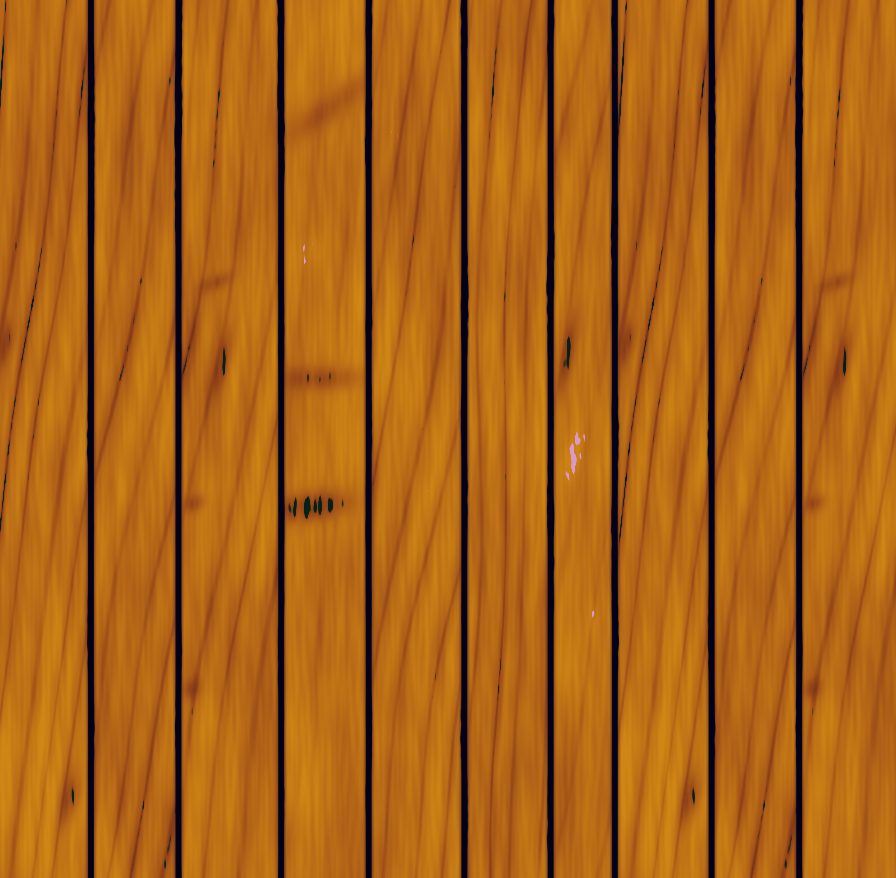
A Shadertoy shader for this texture:

```glsl
// Varnished wooden planks with slanting veins, dark knots, pale flecks and black seams.

const float PERIOD = 0.6927;   // width of one set of seven planks
const float OFFSET = 0.0065;   // part of the set hidden left of the canvas
const int PLANKS = 7;
const int KNOTS = 10;
const int GLINTS = 6;

const vec3 SEAM  = vec3(0.01, 0.00, 0.09);
const vec3 INK   = vec3(0.02, 0.13, 0.09);
const vec3 UMBER = vec3(0.40, 0.18, 0.10);
const vec3 RUST  = vec3(0.57, 0.26, 0.09);
const vec3 HONEY = vec3(0.69, 0.38, 0.09);
const vec3 AMBER = vec3(0.79, 0.50, 0.08);
const vec3 PINK  = vec3(0.85, 0.60, 0.80);

// Plank edges, then lean, density and strength of the veins in each plank
const float EDGE[8] = float[](0.0, 0.108, 0.2057, 0.3203, 0.418, 0.5247, 0.6211, PERIOD);
const vec3 GRAIN[7] = vec3[](
    vec3(0.14, 30.0, 1.0), vec3(0.16, 27.0, 0.85), vec3(0.15, 25.0, 0.8),
    vec3(0.10, 14.0, 0.2), vec3(0.14, 28.0, 0.9), vec3(0.04, 36.0, 0.8),
    vec3(0.17, 22.0, 0.6));

// Knots: centre and radii, then strength and tilt
const vec4 KNOT[10] = vec4[](
    vec4(0.366, 0.569, 0.050, 0.014), vec4(0.352, 0.423, 0.040, 0.016),
    vec4(0.375, 0.878, 0.050, 0.020), vec4(0.247, 0.678, 0.016, 0.010),
    vec4(0.256, 0.589, 0.008, 0.035), vec4(0.085, 0.092, 0.011, 0.030),
    vec4(0.640, 0.596, 0.008, 0.045), vec4(0.219, 0.216, 0.012, 0.012),
    vec4(0.015, 0.610, 0.008, 0.025), vec4(0.224, 0.427, 0.010, 0.010));
const vec2 KNOT_STYLE[10] = vec2[](
    vec2(0.50, 0.0), vec2(0.80, 0.1), vec2(0.40, 0.65), vec2(0.40, 0.3), vec2(0.60, 0.0),
    vec2(0.55, 0.0), vec2(0.60, 0.0), vec2(0.42, 0.0), vec2(0.50, 0.0), vec2(0.50, 0.0));

// Glints: centre and radii
const vec4 GLINT[6] = vec4[](
    vec4(0.648, 0.483, 0.011, 0.036), vec4(0.352, 0.715, 0.020, 0.022),
    vec4(0.449, 0.847, 0.009, 0.033), vec4(0.147, 0.443, 0.007, 0.030),
    vec4(0.671, 0.297, 0.010, 0.028), vec4(0.486, 0.443, 0.007, 0.025));
const float GLINT_POWER[6] = float[](1.0, 0.62, 0.68, 0.55, 0.58, 0.5);

vec2 hash2(vec2 p) {
    vec3 q = fract(p.xyx * vec3(0.1031, 0.1030, 0.0973));
    q += dot(q, q.yzx + 33.33);
    return fract((q.xx + q.yz) * q.zy);
}

float cornerSlope(vec2 cell, vec2 corner, vec2 f) {
    float angle = 6.2832 * hash2(cell + corner).x;
    return dot(vec2(cos(angle), sin(angle)), f - corner);
}

// Gradient noise, about -0.7 to 0.7
float noise(vec2 p) {
    vec2 c = floor(p), f = p - c;
    vec2 s = f * f * f * (f * (f * 6.0 - 15.0) + 10.0);
    float low  = mix(cornerSlope(c, vec2(0, 0), f), cornerSlope(c, vec2(1, 0), f), s.x);
    float high = mix(cornerSlope(c, vec2(0, 1), f), cornerSlope(c, vec2(1, 1), f), s.x);
    return mix(low, high, s.y);
}

// Soft leaning spot, 1 at its centre
float spot(vec2 p, vec4 shape, float tilt) {
    vec2 d = p - shape.xy;
    d = vec2(d.x - 0.2 * d.y, d.y - tilt * d.x) / shape.zw;
    return exp(-dot(d, d));
}

// Veins: x is the thin dark line, y the wide shade around it
vec2 veins(vec2 p, vec3 grain, float seed) {
    float warp = 0.035 * noise(vec2(p.x * 5.0 + seed, p.y * 2.2));
    float f = grain.y * (p.x - grain.x * p.y + warp) + seed;
    f += 0.5 * noise(vec2(f * 0.7, seed));
    float d = abs(fract(f) - 0.5);
    float power = 0.45 + 0.55 * hash2(vec2(floor(f), seed)).x;
    power *= 0.85 + 0.9 * noise(vec2(floor(f) * 3.7, p.y * 5.0 + seed));
    return grain.z * power * (1.0 - smoothstep(vec2(0.01, 0.0), vec2(0.10, 0.42), vec2(d)));
}

vec3 woodColor(float tone) {
    vec3 c = mix(UMBER, RUST, smoothstep(-0.5, 0.0, tone));
    c = mix(c, HONEY, clamp(tone * 2.0, 0.0, 1.0));
    return mix(c, AMBER, clamp(tone * 2.0 - 1.0, 0.0, 1.2));
}

void mainImage(out vec4 fragColor, in vec2 fragCoord) {
    vec2 uv = fragCoord / iResolution.xy;
    vec2 p = vec2(mod(uv.x + OFFSET, PERIOD), uv.y);

    // Plank under this point
    int id = 0;
    for (int i = 1; i < PLANKS; i++) if (p.x >= EDGE[i]) id = i;
    float left = EDGE[id], right = EDGE[id + 1];
    float seed = float(id) * 17.3 + 4.0;

    // Fibres and veins
    float fibre = noise(p * vec2(210.0, 16.0) + seed);
    float streak = noise(p * vec2(60.0, 5.0) + seed);
    float cloud = noise(p * vec2(9.0, 4.0) + seed);
    vec2 vein = veins(p, GRAIN[id], seed);
    float tone = 0.80 + 0.28 * fibre + 0.3 * streak + 0.45 * cloud - 0.5 * vein.y - 0.5 * vein.x;

    // Knots and glints belong to the plank that holds their centre
    float stain = 0.0, glint = 0.0;
    for (int i = 0; i < KNOTS; i++)
        if (KNOT[i].x > left && KNOT[i].x < right)
            stain = max(stain, KNOT_STYLE[i].x * spot(p, KNOT[i], KNOT_STYLE[i].y));
    for (int i = 0; i < GLINTS; i++)
        if (GLINT[i].x > left && GLINT[i].x < right)
            glint = max(glint, GLINT_POWER[i] * spot(p, GLINT[i], 0.0));
    tone -= stain * (1.3 + 1.2 * fibre);
    vec3 color = woodColor(tone + 0.25 * glint);

    // Broken dark ink in knots and veins, pale flecks in glints
    float speck = noise(p * vec2(230.0, 65.0) + seed);
    float ink = max(stain * (0.9 + 1.4 * fibre), 0.72 * vein.x + 0.2 * fibre) + 0.25 * speck;
    color = mix(color, INK, smoothstep(0.56, 0.72, ink));
    color = mix(color, PINK, smoothstep(0.78, 0.88, glint + 0.75 * speck + 0.2 * fibre + 0.08 * cloud));

    // Seams with a slightly ragged rim
    float edge = min(p.x - left, right - p.x);
    float rag = max(noise(vec2(seed, p.y * 9.0)), 0.0) * (0.5 + speck);
    float halfWidth = 0.0024 + 0.004 * rag;
    float blur = max(0.0018, 1.0 / iResolution.x);
    color = mix(color, UMBER, 0.6 * (1.0 - smoothstep(0.003, 0.0075, edge)));
    color = mix(SEAM, color, smoothstep(halfWidth, halfWidth + blur, edge));
    fragColor = vec4(color, 1.0);
}
```
